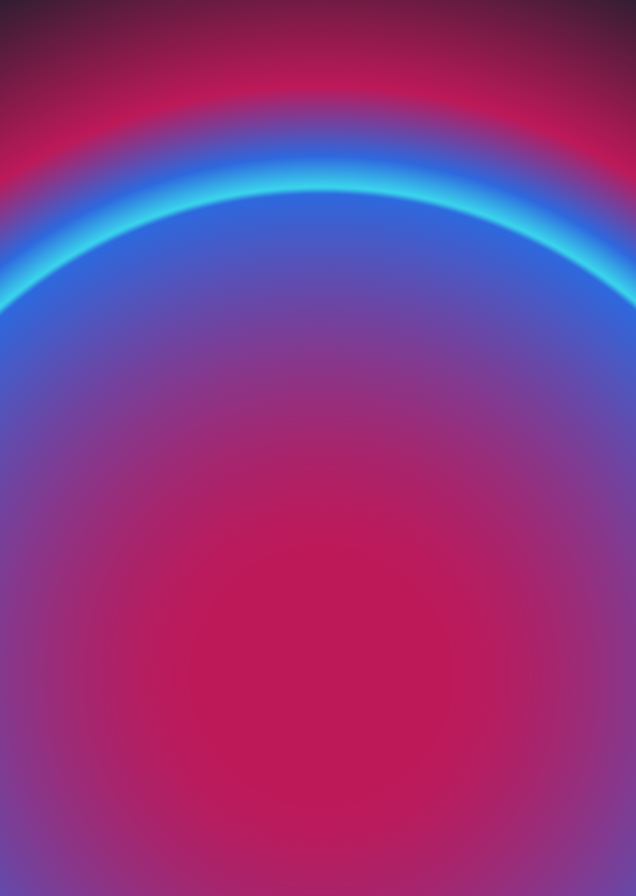
Write a WebGL 2 fragment shader that draws this background.

```glsl
#version 300 es
precision highp float;
// A glowing cyan arc around a crimson core, fading through blue and crimson to dusk.

#define CENTER vec2(0.505, 0.245)  // fraction of the canvas
#define CORE_RADIUS 0.130          // radii are in canvas heights
#define RING_INNER 0.537
#define RING_CREST 0.547
#define RING_OUTER 0.581
#define HALO_RADIUS 0.659
#define DUSK_RADIUS 0.846
#define CORE_FALLOFF 1.6

uniform vec2 u_resolution;
out vec4 fragColor;

const vec3 CRIMSON = vec3(0.741, 0.098, 0.349);
const vec3 BLUE = vec3(0.180, 0.408, 0.867);
const vec3 CYAN = vec3(0.227, 0.824, 0.925);
const vec3 DUSK = vec3(0.160, 0.115, 0.185);

// Linear ramp from 0 at a to 1 at b
float ramp(float a, float b, float x) {
    return clamp((x - a) / (b - a), 0.0, 1.0);
}

vec3 radialGlow(float r) {
    // Crimson core easing into blue
    vec3 color = mix(CRIMSON, BLUE, pow(ramp(CORE_RADIUS, RING_INNER, r), CORE_FALLOFF));

    // Bright ring: crisp inside, soft outside
    color = mix(color, CYAN, smoothstep(RING_INNER, RING_CREST, r));
    color = mix(color, BLUE, ramp(RING_CREST, RING_OUTER, r));

    // Outer halo fading to dusk
    color = mix(color, CRIMSON, ramp(RING_OUTER, HALO_RADIUS, r));
    return mix(color, DUSK, ramp(HALO_RADIUS, DUSK_RADIUS, r));
}

void main() {
    vec2 offset = (gl_FragCoord.xy - CENTER * u_resolution) / u_resolution.y;
    fragColor = vec4(radialGlow(length(offset)), 1.0);
}
```
